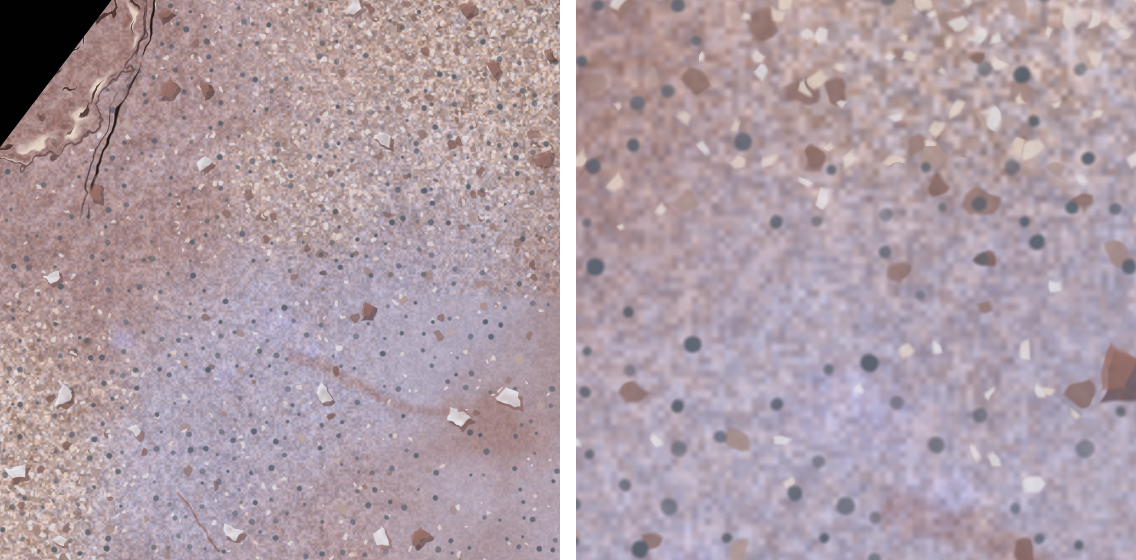
Left: the whole. Right: its middle third, enlarged.
Write a WebGL 2 fragment shader that draws this texture.

```glsl
#version 300 es
precision highp float;
// Stained mineral-like tissue: pink and lavender ground, grit, dark dots, pale flakes and a folded dark corner.
uniform vec2 u_resolution;
out vec4 fragColor;

const vec3 PINK = vec3(0.67, 0.56, 0.565);
const vec3 LAVENDER = vec3(0.69, 0.65, 0.725);
const vec3 TAN = vec3(0.75, 0.66, 0.635);
const vec3 RUST = vec3(0.60, 0.44, 0.41);
const vec3 CREAM = vec3(0.90, 0.83, 0.77);
const vec3 WHITE = vec3(0.91, 0.91, 0.93);
const vec3 SLATE = vec3(0.34, 0.37, 0.42);
const vec3 UMBER = vec3(0.25, 0.16, 0.15);
const float SOFT = 0.0018;

float hash(vec2 p) {
  vec3 q = fract(p.xyx * 0.1031);
  q += dot(q, q.yzx + 33.33);
  return fract((q.x + q.y) * q.z);
}

float noise(vec2 p) {
  vec2 i = floor(p), f = fract(p);
  f = f * f * (3.0 - 2.0 * f);
  return mix(mix(hash(i), hash(i + vec2(1, 0)), f.x),
             mix(hash(i + vec2(0, 1)), hash(i + vec2(1, 1)), f.x), f.y);
}

float fbm(vec2 p) {
  float sum = 0.0, amp = 0.53;
  for (int i = 0; i < 4; i++) {
    sum += amp * noise(p);
    p = mat2(1.6, 1.2, -1.2, 1.6) * p + 19.0;
    amp *= 0.5;
  }
  return sum;
}

// Jittered grains: x is coverage, y a random tint. angular blends discs into shards.
vec2 scatter(vec2 p, float cells, float density, float radius, float angular, float seed) {
  vec2 g = p * cells, grain = vec2(0.0);
  for (int j = -1; j <= 1; j++) for (int i = -1; i <= 1; i++) {
    vec2 id = floor(g) + vec2(i, j), key = id + seed;
    if (hash(key) > density) continue;
    vec2 d = g - id - 0.5 - 0.7 * (vec2(hash(key + 17.0), hash(key + 41.0)) - 0.5);
    float a = 6.283 * hash(key + 5.0), tint = hash(key + 29.0);
    d = mat2(cos(a), sin(a), -sin(a), cos(a)) * d / cells;
    float shard = max(abs(d.x) + 0.4 * d.y, abs(d.y) * 1.5);
    float dist = mix(length(d), shard, angular) - radius * mix(0.45, 1.0, hash(key + 9.0));
    float cover = smoothstep(SOFT, -SOFT, dist);
    if (cover > grain.x) grain = vec2(cover, tint);
  }
  return grain;
}

float stroke(float d, float width) {
  return smoothstep(width + SOFT, width - SOFT, abs(d));
}

float segment(vec2 p, vec2 a, vec2 b) {
  vec2 ab = b - a;
  return length(p - a - ab * clamp(dot(p - a, ab) / dot(ab, ab), 0.0, 1.0));
}

float blob(vec2 p, vec2 center, vec2 size) {
  return smoothstep(1.0, 0.25, length((p - center) / size));
}

void main() {
  vec2 p = gl_FragCoord.xy / u_resolution;
  vec2 wobble = vec2(fbm(p * 17.0), fbm(p * 17.0 + 60.0)) - 0.5;
  vec2 q = p + 0.09 * wobble, thin = p + 0.03 * wobble;
  float cloud = fbm(p * 7.0 + 31.0);

  // Broad zones
  float grit = max(blob(q, vec2(1.0), vec2(0.75, 0.62)), blob(q, vec2(0.0, 0.13), vec2(0.31, 0.46)));
  grit = max(grit, 0.65 * blob(q, vec2(0.56, 0.67), vec2(0.25, 0.2)));
  float smoothZone = smoothstep(0.48, 0.46, p.y) * smoothstep(0.58, 0.82, q.x);
  float violet = smoothstep(0.34, 0.06, segment(q, vec2(0.3, 0.12), vec2(0.78, 0.62)));
  violet = clamp(violet + 0.8 * (cloud - 0.5) + 0.5 * smoothZone, 0.0, 1.0);
  vec3 color = mix(mix(PINK, LAVENDER, violet), TAN, grit * 0.9);
  color = mix(color, RUST, 0.5 * blob(q, vec2(0.88, 0.22), vec2(0.16, 0.1)));

  // Bent fibres running around the corner fold
  vec2 ray = (p - vec2(0.0, 1.0)) / vec2(0.245, 0.30);
  float ring = length(ray) + 0.3 * wobble.x, turn = atan(-ray.y, ray.x);
  float fibre = noise(vec2(turn * 7.0, ring * 24.0)) - 0.5;
  float left = smoothstep(3.0, 1.2, ring);
  color += left * fibre * vec3(0.08, 0.09, 0.10);
  float arcLine = stroke((ring - 1.95 - 0.12 * turn) * 0.27, 0.0008) * smoothstep(0.4, 0.6, noise(p * 18.0));
  color = mix(color, RUST, 0.6 * arcLine * left);

  // Pale violet patches and rusty veins
  float patches = blob(thin, vec2(0.5, 0.42), vec2(0.06, 0.04)) + blob(thin, vec2(0.22, 0.4), vec2(0.035))
    + blob(thin, vec2(0.4, 0.32), vec2(0.035)) + blob(thin, vec2(0.55, 0.37), vec2(0.04, 0.03));
  color = mix(color, vec3(0.72, 0.69, 0.83), 0.6 * min(patches, 1.0));
  float vein = min(segment(thin, vec2(0.53, 0.37), vec2(0.69, 0.28)), segment(thin, vec2(0.69, 0.28), vec2(0.83, 0.26)));
  color = mix(color, RUST, 0.4 * smoothstep(0.018, 0.0, vein));
  color = mix(color, RUST, 0.8 * stroke(segment(thin, vec2(0.32, 0.12), vec2(0.39, 0.02)), 0.002));

  // Fine speckle, stronger in the gritty zones
  float speck = noise(p * 250.0) + 0.8 * noise(p * 120.0 + 7.0) - 0.9;
  float contrast = mix(0.13, 0.24, grit) * mix(1.0, 0.45, smoothZone);
  color += contrast * speck * vec3(0.95, 1.0, 1.05) + 0.07 * (cloud - 0.5);
  color += contrast * 0.35 * (noise(p * 170.0 + 90.0) - 0.5) * vec3(1.0, 0.1, -1.0);

  // Grains, dots and flakes
  vec2 jag = p + 0.006 * (vec2(noise(p * 110.0), noise(p * 110.0 + 50.0)) - 0.5);
  vec2 brown = scatter(jag, 48.0, 0.04 + 0.38 * grit, 0.009, 0.5, 11.0);
  color = mix(color, mix(RUST * 0.8, TAN, brown.y), 0.75 * brown.x);
  vec2 crumb = scatter(jag, 80.0, 0.05 + 0.35 * grit, 0.005, 0.6, 140.0);
  color = mix(color, mix(CREAM, WHITE, crumb.y), 0.75 * crumb.x);
  vec2 dots = scatter(p, 34.0, 0.48, 0.0056, 0.1, 230.0);
  color = mix(color, SLATE, dots.x * mix(0.5, 0.95, dots.y));
  float flakes = 0.07 + 0.12 * grit;
  vec2 shade = scatter(jag + vec2(-0.005, 0.006), 15.0, flakes, 0.02, 0.9, 320.0);
  vec2 flake = scatter(jag, 15.0, flakes, 0.018, 0.9, 320.0);
  color = mix(color, mix(UMBER, RUST, shade.y), 0.6 * shade.x);
  color = mix(color, flake.y > 0.35 ? WHITE : RUST, flake.x * (0.6 + 0.4 * noise(p * 90.0)));

  // Folded rim with dark splits
  float inside = smoothstep(1.02, 0.97, ring);
  float ridge = noise(vec2(turn * 8.0, ring * 22.0));
  color = mix(color, mix(RUST, PINK, ridge) + 0.12 * speck, 0.75 * inside);
  float lip = inside * smoothstep(0.8, 0.93, ring);
  color = mix(color, CREAM, lip * smoothstep(0.5, 0.85, ridge));
  color = mix(color, UMBER, 0.85 * inside * smoothstep(0.78, 0.92, noise(vec2(turn * 6.0, ring * 35.0) + 8.0)));
  color = mix(color, UMBER, 0.6 * stroke((ring - 1.0) * 0.27, 0.0015));
  float drop = 1.0 - p.y;
  float splitX = thin.x - 0.27 + 0.11 * smoothstep(0.0, 0.4, drop);
  float split = stroke(splitX, 0.0025 * noise(p * 40.0) + 0.001) + 0.7 * stroke(splitX + 0.014 + 0.02 * wobble.y, 0.0012);
  split *= smoothstep(0.41, 0.35, drop) * smoothstep(0.25, 0.5, noise(p * 28.0 + 4.0));
  color = mix(color, UMBER * 0.6, min(split, 1.0));

  // Empty black corner
  float corner = p.y - 0.737 - 1.32 * p.x;
  color = mix(color, vec3(0.005), smoothstep(-SOFT, SOFT, corner));
  fragColor = vec4(clamp(color, 0.0, 1.0), 1.0);
}
```
